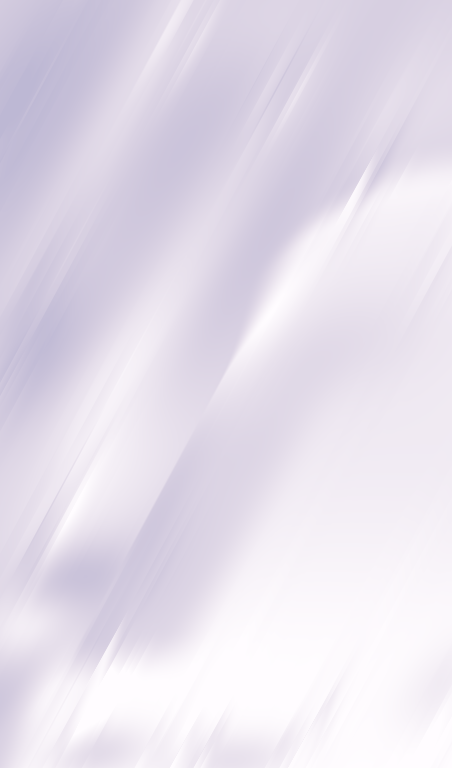
Write a WebGL 2 fragment shader that draws this background.

```glsl
#version 300 es
precision highp float;
// Pale lavender satin: soft folds and a bright arch crossed by slanted glassy streaks.
// Space is sheared so streaks run straight up; each strip slides the folds along
// itself, and the resulting tone is mapped to a lavender-to-white ramp.
uniform vec2 u_resolution;
out vec4 fragColor;

float hash(vec2 p) {
    return fract(sin(dot(p, vec2(127.1, 311.7))) * 43758.5);
}

float gradientNoise(vec2 p) {
    vec2 cell = floor(p), f = fract(p), u = f * f * (3.0 - 2.0 * f);
    vec4 corner;
    for (int i = 0; i < 4; i++) {
        vec2 o = vec2(i & 1, i >> 1);
        float a = 6.2832 * hash(cell + o);
        corner[i] = dot(vec2(cos(a), sin(a)), f - o);
    }
    return mix(mix(corner.x, corner.y, u.x), mix(corner.z, corner.w, u.x), u.y);
}

// Soft elliptical patch, aligned with the streaks
float glow(vec2 p, float s, float y, float width, float height) {
    vec2 q = (p - vec2(s, y)) / vec2(width, height);
    return exp(-dot(q, q));
}

// Folds above and to the left of the main crease
float outerFolds(vec2 p) {
    float tone = 0.85;
    tone -= 0.10 * glow(p, -0.44, 0.85, 0.11, 0.24);
    tone += 0.07 * glow(p, -0.325, 0.87, 0.045, 0.30);
    tone -= 0.055 * glow(p, -0.21, 0.82, 0.065, 0.18);
    tone -= 0.10 * glow(p, -0.27, 0.53, 0.065, 0.09);
    tone += 0.05 * glow(p, -0.13, 0.66, 0.05, 0.18);
    tone += 0.05 * glow(p, -0.14, 0.53, 0.05, 0.10);
    tone += 0.10 * glow(p, -0.085, 0.38, 0.11, 0.15);
    tone -= 0.045 * glow(p, -0.045, 0.72, 0.045, 0.23);
    tone += 0.04 * glow(p, 0.08, 0.87, 0.12, 0.10);
    tone += 0.04 * glow(p, -0.20, 0.97, 0.07, 0.08);
    // Ripples in the lower corner
    tone -= 0.12 * glow(p, -0.055, 0.245, 0.065, 0.05);
    tone += 0.11 * glow(p, -0.08, 0.19, 0.055, 0.05);
    tone += 0.12 * glow(p, 0.0, 0.10, 0.035, 0.06);
    tone -= 0.05 * glow(p, -0.07, 0.08, 0.04, 0.06);
    return tone;
}

// Bright sheet below the arch, with a shaded hollow beside the crease
float innerSheet(vec2 p, float depth) {
    float tone = 0.94 + 0.06 * (1.0 - smoothstep(0.1, 0.45, p.y));
    tone += 0.055 * exp(-max(depth, 0.0) / 0.06);
    tone += 0.07 * glow(p, 0.01, 0.59, 0.04, 0.10);
    float q = (p.x - 0.055) / 0.09;
    float hollow = smoothstep(0.11, 0.18, p.y) * (1.0 - smoothstep(0.38, 0.60, p.y));
    tone -= mix(0.13, 0.08, smoothstep(0.2, 0.4, p.y)) * hollow * exp(-q * q * q * q);
    tone -= 0.05 * glow(p, 0.13, 0.55, 0.11, 0.075);
    tone -= 0.055 * glow(p, 0.01, 0.31, 0.03, 0.12);
    // Faint shade along the lower edge
    tone -= 0.11 * glow(p, 0.10, 0.02, 0.06, 0.035);
    tone -= 0.09 * glow(p, 0.28, 0.01, 0.08, 0.035);
    tone -= 0.05 * glow(p, 0.50, 0.11, 0.05, 0.06);
    return tone;
}

vec3 satin(float tone) {
    float t = clamp((tone - 0.74) / 0.26, 0.0, 1.0);
    vec3 color = mix(vec3(0.74, 0.72, 0.83), vec3(1.0, 0.99, 1.0), t);
    return color - t * (1.0 - t) * vec3(0.0, 0.06, 0.06);
}

void main() {
    float pixel = 1.0 / u_resolution.y;
    vec2 p = gl_FragCoord.xy * pixel;
    p.x -= 0.54 * p.y + 0.0154;

    // Streaks gather in clusters that shine along two falling diagonals
    float c = fract((p.x - 0.04) / 0.165 + 0.5) - 0.5;
    vec2 band = (p.y - vec2(max(0.2 - 1.3 * p.x, 0.02), 0.8 - 0.6 * p.x)) / vec2(0.13, 0.08);
    vec2 shine = exp(-band * band);
    float cluster = exp(-c * c / 0.06) * (0.15 + max(shine.x, shine.y));

    // Each streak has one crisp side and fades toward the other
    float slide = 0.012, sheen = 0.0;
    for (int i = 0; i < 3; i++) {
        float frequency = 18.0 * pow(1.8, float(i));
        float x = p.x * frequency + 0.37 * float(i), f = fract(x);
        float saw = (1.0 - f) * smoothstep(0.0, 1.5 * pixel * frequency, f);
        vec2 id = vec2(floor(x), float(i) * 7.0);
        slide -= saw * pow(hash(id), 4.0) * 0.09;
        sheen += saw * gradientNoise(vec2(id.x * 1.37 + id.y, p.y * 5.0));
    }
    p.y += slide * cluster;

    // The arch flattens to the right; the crease is crisp in its middle stretch
    float arch = 0.785 - 0.117 * exp(-(max(p.x, -0.08) + 0.016) / 0.065);
    float depth = arch - p.y;
    float softness = 1.5 * pixel + 0.035 * smoothstep(0.5, 0.68, p.y)
        + 0.03 * (1.0 - smoothstep(0.06, 0.16, p.y));
    float inside = smoothstep(-softness, softness, p.x)
        * smoothstep(-0.05, 0.03, depth);

    float tone = mix(outerFolds(p), innerSheet(p, depth), inside);
    tone += mix(0.11, 0.05, smoothstep(0.06, 0.14, p.x)) * sheen * cluster;
    fragColor = vec4(satin(tone), 1.0);
}
```
